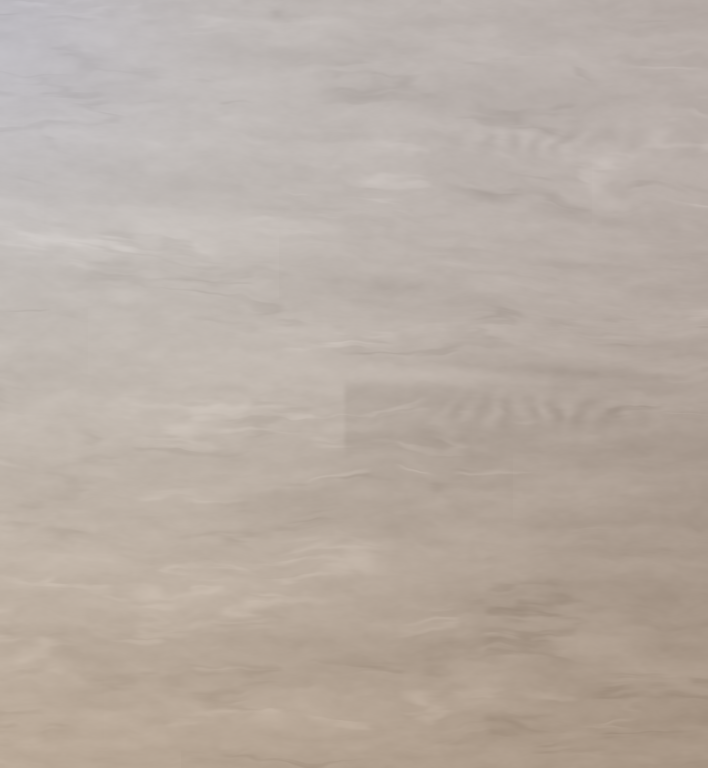
Reproduce this texture procedurally as a Shadertoy shader.

```glsl
// Pale, softly lit wood-look floor: cool light at the upper left fades to warm tan.
// Stretched, warped noise gives short broken grain; faint boards, one darker board
// and two patches of slanted ripple figure are laid over it.

float hash(vec2 p) {
    vec3 q = fract(vec3(p.xyx) * 0.1031);
    q += dot(q, q.yzx + 33.33);
    return fract((q.x + q.y) * q.z);
}

float noise(vec2 p) {
    vec2 i = floor(p), f = fract(p);
    f = f * f * f * (f * (f * 6.0 - 15.0) + 10.0);
    return mix(mix(hash(i), hash(i + vec2(1, 0)), f.x),
               mix(hash(i + vec2(0, 1)), hash(i + vec2(1, 1)), f.x), f.y);
}

// Layered noise centred on zero
float fbm(vec2 p) {
    float sum = 0.0, amp = 0.5;
    for (int i = 0; i < 4; i++) {
        sum += amp * (noise(p) - 0.5);
        p = mat2(1.9, 0.12, -0.12, 2.1) * p + 17.3;
        amp *= 0.5;
    }
    return sum;
}

// Short ragged flecks along the zero contour of stretched noise
float streaks(vec2 p, float seed) {
    float line = abs(fbm(p * vec2(4.5, 27.0) + seed));
    float gaps = smoothstep(0.42, 0.75, noise(p * vec2(6.0, 19.0) + seed * 1.7));
    float ragged = smoothstep(0.2, 0.7, noise(p * vec2(26.0, 60.0) + seed));
    return (1.0 - smoothstep(0.0, 0.09, line)) * gaps * ragged;
}

// Slanted, uneven cross-grain ripples inside a soft ellipse
float ripples(vec2 p, vec2 centre, vec2 size) {
    vec2 d = (p - centre) / size;
    float bend = 16.0 * fbm(p * vec2(7.0, 12.0) + 4.0);
    float uneven = 0.35 + 1.1 * noise(p * vec2(22.0, 45.0));
    return sin(p.x * 165.0 - p.y * 115.0 + bend) * uneven * exp(-dot(d, d) * 1.6);
}

// Soft-edged tone of one board, joints staggered from row to row
float boardTone(vec2 p) {
    float y = (p.y - 0.412) / 0.096;
    float row = floor(y);
    float x = p.x * 1.4 + hash(vec2(row, 8.0));
    float edge = smoothstep(0.0, 0.12, fract(y)) * smoothstep(1.0, 0.88, fract(y));
    return (hash(vec2(floor(x), row) + 31.0) - 0.5) * edge;
}

void mainImage(out vec4 fragColor, in vec2 fragCoord) {
    vec2 uv = fragCoord / iResolution.xy;
    vec2 p = vec2(uv.x * 0.922, uv.y);

    // Light falling across the floor
    vec3 bottom = mix(vec3(0.733, 0.664, 0.592), vec3(0.642, 0.570, 0.500), uv.x);
    vec3 top = mix(vec3(0.748, 0.732, 0.724), vec3(0.720, 0.682, 0.662), uv.x);
    vec3 color = mix(bottom, top, smoothstep(-0.2, 0.95, uv.y));
    vec2 glow = uv - vec2(0.25, 0.55), corner = uv - vec2(0.0, 1.0);
    color += vec3(0.024, 0.027, 0.025) * exp(-8.0 * dot(glow, glow));
    color += vec3(0.008, 0.015, 0.045) * exp(-18.0 * dot(corner, corner));

    // Grain follows gently wavering lines
    vec2 g = p;
    g.y += 0.035 * fbm(p * vec2(3.5, 5.0) + 2.0) + 0.022 * fbm(p * vec2(14.0, 20.0));
    g.y += 0.09 * (p.x - 0.3) * smoothstep(0.5, 0.7, p.y) * smoothstep(0.95, 0.7, p.y);
    float strength = mix(0.8, 1.15, smoothstep(0.2, 0.8, uv.x));
    float tone = 0.066 * strength * fbm(g * vec2(2.2, 13.0) + 6.0);
    tone += 0.050 * strength * fbm(g * vec2(8.0, 42.0) + 40.0);
    tone += 0.034 * fbm(g * vec2(30.0, 80.0) + 9.0);
    tone += 0.018 * fbm(p * vec2(75.0, 110.0));
    tone += 0.036 * streaks(g, 12.0);
    tone -= 0.036 * strength * streaks(g, 57.0);
    tone += 0.014 * boardTone(p);

    // Darker board with a clear left end, and the shadowed seam above it
    float board = smoothstep(0.482, 0.492, uv.x)
                * smoothstep(0.395, 0.425, uv.y) * smoothstep(0.512, 0.492, uv.y);
    tone -= board * mix(0.050, 0.022, uv.x);
    float seam = (g.y - 0.526 + 0.012 * uv.x) / 0.007;
    tone -= 0.032 * exp(-seam * seam) * smoothstep(0.48, 0.8, uv.x);

    // Ripple figure
    tone += 0.022 * ripples(p, vec2(0.70, 0.46), vec2(0.19, 0.027));
    tone += 0.018 * ripples(p, vec2(0.69, 0.815), vec2(0.20, 0.024));

    color += tone * vec3(0.98, 1.0, 1.02);
    fragColor = vec4(clamp(color, 0.0, 1.0), 1.0);
}
```
